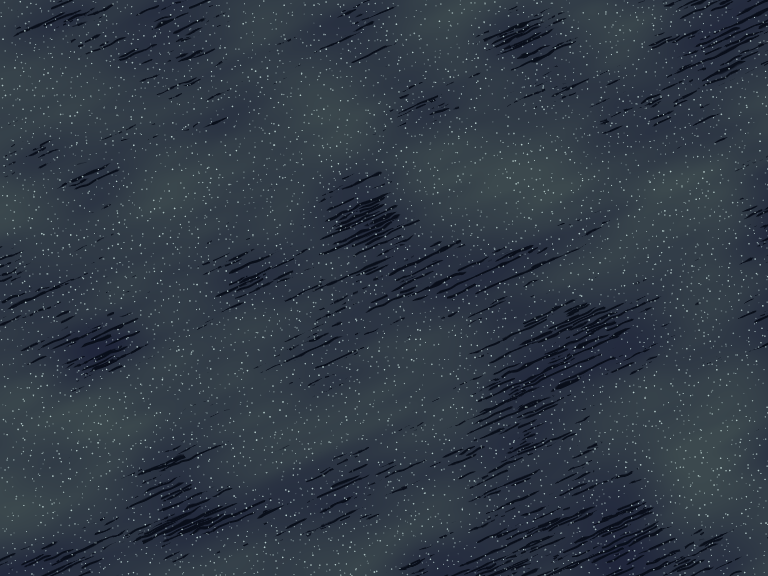
A WebGL 1 fragment shader for this texture:

```glsl
precision highp float;
uniform vec2 u_resolution;

const vec3 NAVY = vec3(0.125, 0.150, 0.235);
const vec3 SLATE = vec3(0.236, 0.288, 0.306);
const vec3 INK = vec3(0.025, 0.045, 0.090);
const vec3 FROST = vec3(0.76, 0.85, 0.84);
const float STREAK_ANGLE = 0.42;

float hash(vec2 p) {
  vec3 q = fract(p.xyx * 0.1031);
  q += dot(q, q.yzx + 33.33);
  return fract((q.x + q.y) * q.z);
}

float noise(vec2 p) {
  vec2 cell = floor(p);
  vec2 f = fract(p);
  f = f * f * (3.0 - 2.0 * f);
  float low = mix(hash(cell), hash(cell + vec2(1.0, 0.0)), f.x);
  float high = mix(hash(cell + vec2(0.0, 1.0)), hash(cell + vec2(1.0)), f.x);
  return mix(low, high, f.y);
}

vec2 rotateTo(vec2 p, float angle) {
  vec2 along = vec2(cos(angle), sin(angle));
  return vec2(dot(p, along), dot(p, vec2(-along.y, along.x)));
}

// Cloud tone: 0 is navy, 1 is slate
float cloudTone(vec2 p, vec2 grain) {
  float broad = noise(p * vec2(6.5, 7.5) + 17.0);
  float drift = noise(grain * vec2(6.0, 14.0) + 41.0);
  float fine = noise(grain * vec2(12.0, 42.0) + 73.0);
  float mixed = broad * 0.55 + drift * 0.33 + fine * 0.12;
  return clamp(0.53 + (mixed - 0.5) * 1.5, 0.0, 1.0);
}

// Tapered dashes in rows, each row shifted by its own random offset
float streaks(vec2 grain, float rows, float stretch, float threshold, float pixel) {
  float wobble = (noise(grain * vec2(60.0, 120.0)) - 0.5) * 0.7;
  float y = grain.y * rows + wobble;
  float row = floor(y);
  float x = grain.x * stretch + hash(vec2(row, rows)) * 60.0;
  float cell = floor(x);
  float level = mix(hash(vec2(cell, row)), hash(vec2(cell + 1.0, row)),
                    smoothstep(0.0, 1.0, fract(x)));
  float ragged = (hash(vec2(floor(x * 9.0), row + 19.0)) - 0.5) * 0.10;
  float excess = level + ragged - threshold;
  float halfWidth = clamp(excess * 3.0, 0.0, 0.32);
  float edge = abs(fract(y) - 0.5);
  float cover = clamp((halfWidth - edge) / (pixel * rows) + 0.5, 0.0, 1.0);
  return cover * smoothstep(0.0, 0.05, excess);
}

// One jittered dot in some of the grid cells
float specks(vec2 p, float cells, float share, float seed, float pixel) {
  vec2 grid = p * cells;
  vec2 id = floor(grid) + seed;
  vec2 center = 0.1 + 0.8 * vec2(hash(id), hash(id + 57.3));
  float dist = length(fract(grid) - center) / cells;
  float radius = mix(0.0007, 0.0014, hash(id + 91.7));
  float dotCover = clamp((radius - dist) / pixel + 0.5, 0.0, 1.0);
  float strength = mix(0.25, 0.95, hash(id + 23.1));
  return dotCover * strength * step(hash(id + 131.9), share);
}

void main() {
  float pixel = 1.0 / u_resolution.y;
  vec2 p = gl_FragCoord.xy * pixel;
  vec2 grain = rotateTo(p, STREAK_ANGLE);

  float tone = cloudTone(p, grain);
  vec3 color = mix(NAVY, SLATE, tone);

  // Ink streaks gather in the dark parts of the clouds
  float threshold = mix(0.62, 1.03, smoothstep(0.05, 0.85, tone));
  float ink = streaks(grain, 185.0, 17.0, threshold, pixel);
  ink = max(ink, streaks(grain + 3.7, 140.0, 12.0, threshold + 0.06, pixel));
  color = mix(color, INK, ink * 0.92);

  // Frost specks in two overlapping layers
  float frost = 0.0;
  for (int i = 0; i < 2; i++) {
    float layer = float(i);
    vec2 shifted = rotateTo(p, layer * 0.9) + layer * 5.0;
    frost = max(frost, specks(shifted, 62.0, 0.65, layer * 211.0, pixel));
  }
  color = mix(color, FROST, frost);

  gl_FragColor = vec4(color, 1.0);
}
```
